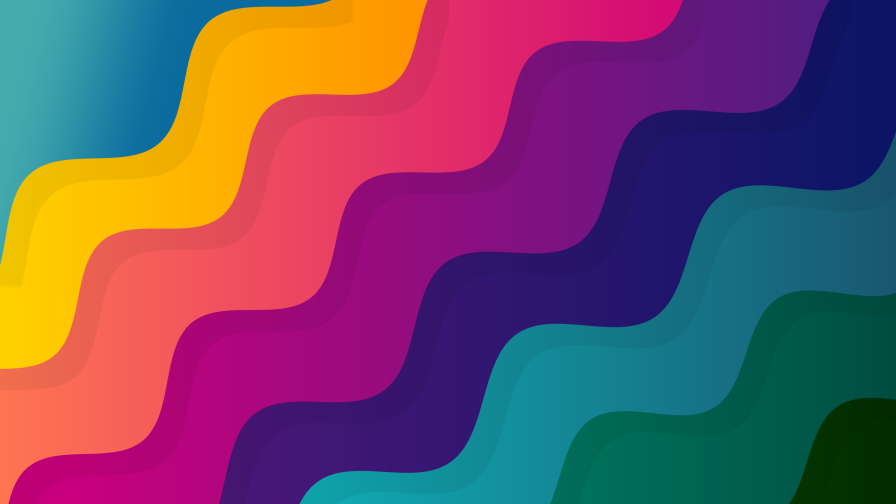
Write a Shadertoy shader that draws this background.

```glsl
// Seven stacked wavy colour bands climbing diagonally, each with a soft inner shade strip.

// Wave anchors: xy = point on a rising slope, zw = vector of one full period
const vec4 WAVES[7] = vec4[7](
    vec4(0.366, 0.838, 0.361, 0.301), vec4(0.488, 0.681, 0.338, 0.266),
    vec4(0.667, 0.523, 0.340, 0.273), vec4(1.211, 0.641, 0.394, 0.280),
    vec4(1.366, 0.493, 0.412, 0.273), vec4(1.481, 0.301, 0.375, 0.238),
    vec4(1.602, 0.086, 0.370, 0.243));

// Gradient ends of each band, and the x range they span
const vec3 LEFT_COLOR[7] = vec3[7](
    vec3(1.0, 0.82, 0.0), vec3(1.0, 0.46, 0.32), vec3(0.79, 0.0, 0.49),
    vec3(0.29, 0.09, 0.47), vec3(0.06, 0.68, 0.71), vec3(0.0, 0.46, 0.37),
    vec3(0.02, 0.22, 0.0));
const vec3 RIGHT_COLOR[7] = vec3[7](
    vec3(1.0, 0.58, 0.0), vec3(0.83, 0.04, 0.46), vec3(0.33, 0.11, 0.51),
    vec3(0.04, 0.08, 0.40), vec3(0.10, 0.34, 0.44), vec3(0.0, 0.30, 0.25),
    vec3(0.01, 0.17, 0.0));
const vec2 SPAN[7] = vec2[7](
    vec2(0.0, 0.83), vec2(0.0, 1.32), vec2(0.14, 1.60), vec2(0.45, 1.78),
    vec2(0.60, 1.78), vec2(1.10, 1.78), vec2(1.55, 1.78));

// Approximate signed distance to a wave, positive on its lower right side
float waveDistance(vec2 p, vec4 wave) {
    float period = length(wave.zw);
    vec2 along = wave.zw / period;
    vec2 q = p - wave.xy;
    float u = dot(q, along);
    float v = dot(q, vec2(-along.y, along.x));
    float k = 6.28318 / period;
    float amplitude = 0.13 * period;
    float crest = amplitude * sin(k * u) - 0.043 * u * u;
    float slope = amplitude * k * cos(k * u) - 0.086 * u;
    return (crest - v) / sqrt(1.0 + slope * slope);
}

void mainImage(out vec4 fragColor, in vec2 fragCoord) {
    vec2 p = fragCoord / iResolution.y;
    float pixel = 1.0 / iResolution.y;

    // Sky corner
    float skyBlend = smoothstep(0.06, 0.40, p.x + 0.25 * (1.0 - p.y));
    vec3 color = mix(vec3(0.27, 0.67, 0.68), vec3(0.04, 0.42, 0.62), skyBlend);

    // Shade strips end where a shifted copy of the wave begins
    vec2 shifted = vec2(max(p.x - 0.042, 0.0), min(p.y + 0.042, 1.0));

    // Bands, painted from the upper left to the lower right
    for (int i = 0; i < 7; i++) {
        float t = clamp((p.x - SPAN[i].x) / (SPAN[i].y - SPAN[i].x), 0.0, 1.0);
        vec3 band = mix(LEFT_COLOR[i], RIGHT_COLOR[i], t);
        float lit = smoothstep(-pixel, pixel, waveDistance(shifted, WAVES[i]));
        band *= mix(0.94, 1.0, lit);
        float cover = smoothstep(-0.7 * pixel, 0.7 * pixel, waveDistance(p, WAVES[i]));
        color = mix(color, band, cover);
    }
    fragColor = vec4(color, 1.0);
}
```
